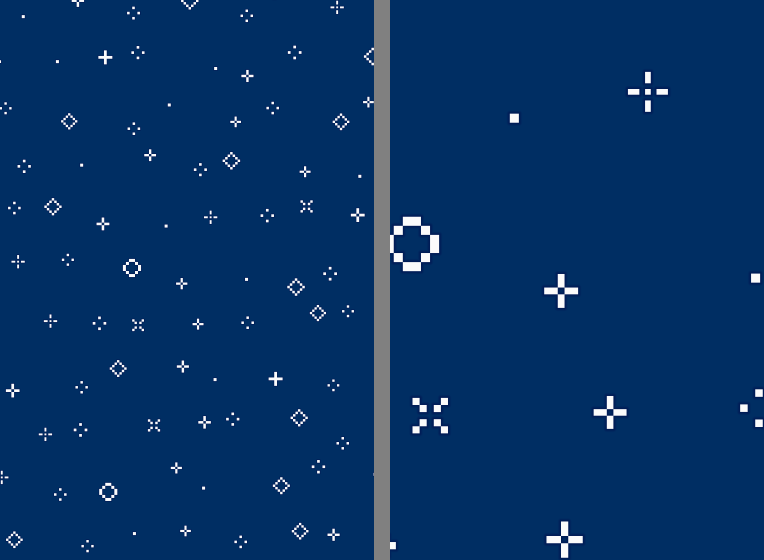
Left, the full canvas; right, a detail of the centre.
Write a WebGL 1 fragment shader that draws this pattern.

```glsl
precision highp float;
uniform vec2 u_resolution;

// Lengths are fractions of the canvas height.
const vec3 NAVY = vec3(0.0, 0.18, 0.39);
const vec3 DEEP_NAVY = vec3(0.0, 0.105, 0.335);
const vec3 WHITE = vec3(0.985);
const float SPACING = 0.0935;    // distance between sparkles
const float ROW_SHIFT = 0.4;     // sideways slip of each row, in spacings
const float JITTER = 0.58;       // share of a tile a sparkle may wander in
const float HALO_REACH = 0.0024; // dark rim around each block

// Kinds of sparkle
const float DOT = 0.0;
const float FOUR_DOTS = 1.0;
const float HOLLOW_PLUS = 2.0;
const float DOTTED_PLUS = 3.0;
const float SOLID_PLUS = 4.0;
const float DIAMOND = 5.0;
const float RING = 6.0;
const float CROSS = 7.0;

float hash(vec2 p) {
  p = fract(p * vec2(0.1031, 0.1137) + 0.317);
  p += dot(p, p.yx + 33.33);
  return fract((p.x + p.y) * p.x * 17.31);
}

// Maps an even 0..1 value to a kind, by share
float pickKind(float t) {
  if (t < 0.22) return DOT;
  if (t < 0.51) return FOUR_DOTS;
  if (t < 0.72) return HOLLOW_PLUS;
  if (t < 0.77) return DOTTED_PLUS;
  if (t < 0.81) return SOLID_PLUS;
  if (t < 0.955) return DIAMOND;
  if (t < 0.985) return RING;
  return CROSS;
}

// Side of one square block of a sparkle
float blockSize(float kind, float vary) {
  if (kind == DOT) return 0.0054;
  if (kind == FOUR_DOTS) return mix(0.0042, 0.0049, vary);
  if (kind == HOLLOW_PLUS) return mix(0.0037, 0.0051, vary);
  if (kind == DOTTED_PLUS) return 0.0034;
  if (kind == SOLID_PLUS) return 0.005;
  if (kind == RING) return 0.0054;
  return mix(0.0041, 0.0045, vary);
}

// Is the block centred at c part of the sparkle?
bool isFilled(float kind, vec2 c) {
  vec2 a = abs(c);
  float lo = min(a.x, a.y);
  float hi = max(a.x, a.y);
  bool onAxis = lo < 0.25;
  if (kind == DOT) return hi < 0.5;
  if (kind == FOUR_DOTS) return onAxis && abs(hi - 2.0) < 0.25;
  if (kind == HOLLOW_PLUS) return onAxis && abs(hi - 1.5) < 0.75;
  if (kind == DOTTED_PLUS) return onAxis && hi < 3.5 && abs(hi - 1.0) > 0.5;
  if (kind == SOLID_PLUS) return onAxis && hi < 2.5;
  if (kind == CROSS) return hi - lo < 0.25 && abs(hi - 1.5) < 0.75;
  return abs(lo + hi - 3.0) < 0.25; // diamond, or ring on half steps
}

void main() {
  float pixel = 1.0 / u_resolution.y;
  vec2 uv = gl_FragCoord.xy * pixel;

  // Slanted tiles, one jittered sparkle in each
  vec2 grid = uv / SPACING;
  float row = floor(grid.y);
  grid.x += ROW_SHIFT * row;
  vec2 id = floor(grid) + 7.0;
  vec2 wander = vec2(hash(id), hash(id + 41.7)) - 0.5;
  vec2 p = (fract(grid) - 0.5 - JITTER * wander) * SPACING;

  // Golden steps along each row keep the kinds evenly mixed
  float kind = pickKind(fract(id.x * 0.618034 + hash(vec2(row, 5.3))));
  float size = blockSize(kind, hash(id + 83.1));

  // Sum the coverage of nearby blocks and find their rim
  float halfStep = kind == RING ? 0.5 : 0.0;
  vec2 nearest = floor(p / size + 0.5 - halfStep) + halfStep;
  float ink = 0.0;
  float halo = 0.0;
  for (int j = -1; j <= 1; j++) {
    for (int i = -1; i <= 1; i++) {
      vec2 c = nearest + vec2(float(i), float(j));
      if (isFilled(kind, c)) {
        vec2 edge = abs(p - c * size) - 0.5 * size;
        vec2 cover = clamp(0.5 - edge / pixel, 0.0, 1.0);
        ink += cover.x * cover.y;
        float outside = length(max(edge, 0.0));
        halo = max(halo, 1.0 - smoothstep(0.0, HALO_REACH, outside));
      }
    }
  }

  vec3 color = mix(NAVY, DEEP_NAVY, halo);
  gl_FragColor = vec4(mix(color, WHITE, min(ink, 1.0)), 1.0);
}
```
